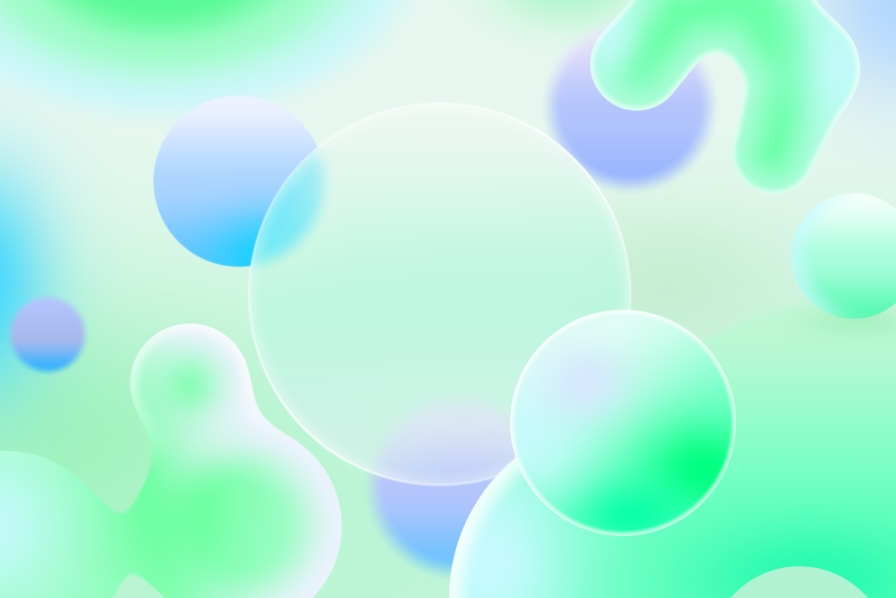
A Shadertoy shader for this background:

```glsl
// Pastel backdrop of soft gradient spheres, liquid blobs and a thin glass disc.
// Merged distance functions give the outlines; gaussian glows and depth below
// each outline give the shading. Units: canvas height = 1.

const vec3 white = vec3(1), ice = vec3(.78, .98, 1), mint = vec3(.62, .99, .78);

float cover(float d, float blur) { return smoothstep(blur, -blur, d); }

float glow(vec2 p, float x, float y, float w, float h) {
  vec2 q = (p - vec2(x, y)) / vec2(w, h);
  return exp(-dot(q, q));
}

float circle(vec2 p, float x, float y, float r) { return length(p - vec2(x, y)) - r; }

// Capsule whose radius changes along its length; z is the radius
float taper(vec2 p, vec3 a, vec3 b) {
  vec2 ab = b.xy - a.xy, ap = p - a.xy;
  float h = clamp(dot(ap, ab) / dot(ab, ab), 0., 1.);
  return length(ap - ab * h) - mix(a.z, b.z, h);
}

float merge(float a, float b, float k) {
  float h = max(k - abs(a - b), 0.) / k;
  return min(a, b) - h * h * k * .25;
}

// Three colour ramp, t from 0 to 1
vec3 ramp(vec3 low, vec3 middle, vec3 high, float t) {
  return mix(mix(low, middle, smoothstep(0., .5, t)), high, smoothstep(.45, 1., t));
}

void tint(inout vec3 col, vec3 color, float amount) { col = mix(col, color, amount); }

// Blurred sphere shaded from bottom to top
void ball(inout vec3 col, vec2 q, vec3 low, vec3 middle, vec3 high) {
  tint(col, ramp(low, middle, high, q.y * .5 + .52), cover(length(q) - 1., .15));
}

void mainImage(out vec4 fragColor, in vec2 fragCoord) {
  vec2 p = fragCoord / iResolution.xy * vec2(1.5, 1);
  float px = 1. / iResolution.y;

  // Backdrop
  vec3 col = mix(vec3(.74, .96, .84), vec3(.91, .97, .94), smoothstep(.1, .9, p.y));
  tint(col, vec3(.62, .95, .73), .9 * glow(p, .12, .27, .3, .2));
  tint(col, vec3(.76, .92, .8), .7 * glow(p, 1.12, .53, .2, .12));
  tint(col, vec3(.6, .96, .74), .8 * glow(p, .95, 1.03, .12, .07));
  tint(col, vec3(.7, .84, 1), glow(p, 1.52, 1., .16, .16));
  tint(col, vec3(.25, .84, 1), glow(p, -.04, .53, .12, .18));

  // Soft dome hanging from the top left
  float dome = length((p - vec2(.27, 1.08)) / vec2(.44, .28));
  vec3 c = ramp(vec3(.34, .98, .58), mint, vec3(.8, .97, .98), smoothstep(.2, 1., dome));
  tint(col, c, smoothstep(1.08, .84, dome));

  // Blurred lilac spheres
  vec3 iris = vec3(.7, .77, .99), lilac = vec3(.91, .88, .98);
  ball(col, (p - vec2(1.055, .824)) / .133, vec3(.6, .71, 1), iris, lilac);
  ball(col, (p - vec2(.08, .441)) / .062, vec3(.2, .7, 1), iris * .94, iris);
  ball(col, (p - vec2(.768, .189)) / .143, vec3(.42, .76, 1), iris, lilac);

  // Blue sphere, sharp outside the glass and diffused behind it
  float glass = circle(p, .736, .508, .319), inside = cover(glass, px);
  vec2 q = (p - vec2(.4, .697)) / .143;
  c = ramp(vec3(.4, .77, 1), vec3(.67, .83, 1), vec3(.93, .95, 1), q.y * .5 + .5);
  tint(c, vec3(.05, .83, 1), .9 * glow(q, .35, -.9, .65, .48));
  tint(c, vec3(.3, .9, 1), .8 * inside);
  tint(col, c, cover(length(q) - 1., mix(.015, .14, inside)));

  // Glass disc: milky veil, thin rim with bright arcs
  c = ramp(vec3(.85, .94, .93), vec3(.73, .97, .88), vec3(.94, .97, .95), p.y * 1.5 - .27);
  float seen = max(glow(p, .43, .66, .13, .13), glow(p, .78, .21, .17, .13));
  tint(col, c, inside * (.85 - .6 * seen));
  float arcs = pow(abs(dot(normalize(p - vec2(.736, .508)), vec2(.7, .714))), 8.);
  tint(col, white, cover(abs(glass) - .0015, .003) * (.5 + .5 * arcs));
  tint(col, white, .25 * inside * smoothstep(-.025, 0., glass));

  // Broad blob at the lower right, softer along its upper right edge
  float d = merge(circle(p, 1.055, 0., .303), circle(p, 1.37, .15, .338), .05);
  c = mix(vec3(.43, 1, .76), vec3(.76, .97, .83), smoothstep(.12, .5, p.y));
  tint(c, vec3(.12, .98, .68), .9 * glow(p, 1.36, .03, .22, .1));
  tint(c, ice, glow(p, .82, .06, .15, .22));
  tint(c, white, .8 * smoothstep(-.045, 0., d) * smoothstep(1., .85, p.x));
  tint(col, c, cover(d, mix(px, .022, smoothstep(1.1, 1.4, p.x))));
  tint(col, vec3(.69, .95, .82), cover(circle(p, 1.338, -.098, .151), px));

  // Liquid blob at the lower left
  d = merge(circle(p, .318, .359, .1), circle(p, .4, .12, .172), .1);
  d = merge(d, circle(p, .01, .06, .186), .1);
  c = mix(mint, vec3(.4, 1, .61), glow(p, .29, .17, .13, .2));
  tint(c, ice, .9 * glow(p, -.02, .12, .13, .13));
  tint(c, vec3(.92, .95, .99), smoothstep(-.11, 0., d) * smoothstep(.28, .46, p.x + .3 * p.y));
  tint(c, white, .6 * smoothstep(-.025, 0., d) * smoothstep(.2, .4, p.y));
  tint(col, c, cover(d, px));

  // Bent worm at the upper right
  vec3 bend = vec3(1.14, .98, .075), crest = vec3(1.255, 1, .085), side = vec3(1.345, .885, .09);
  d = merge(taper(p, vec3(1.066, .893, .078), bend), taper(p, bend, crest), .02);
  d = merge(d, taper(p, crest, side), .02);
  d = merge(d, taper(p, side, vec3(1.295, .745, .07)), .02);
  c = mix(vec3(.42, 1, .66), vec3(.66, .99, .84), smoothstep(-.08, 0., d));
  tint(c, ice, .9 * glow(p, 1.4, .89, .07, .12) + .8 * glow(p, 1.02, .94, .05, .08));
  tint(c, white, .55 * smoothstep(-.014, 0., d));
  tint(col, c, cover(d, px));

  // Small mint sphere with a faint shadow
  tint(col, vec3(.6, .93, .72), .6 * glow(p, 1.44, .465, .09, .03));
  q = (p - vec2(1.43, .572)) / .105;
  c = ramp(vec3(.36, .98, .7), vec3(.66, .99, .87), vec3(.95, 1, .98), q.y * .5 + .5);
  tint(c, ice, .7 * smoothstep(.6, 1., length(q)) * smoothstep(.2, -.8, q.x));
  tint(col, c, cover(length(q) - 1., px / .105));

  // Main glossy sphere
  q = (p - vec2(1.043, .293)) / .189;
  c = mix(vec3(.45, 1, .78), vec3(.88, .99, .96), smoothstep(-.5, .8, dot(q, vec2(-.5, .8))));
  tint(c, vec3(0, 1, .5), glow(q, .72, -.42, .55, .42));
  tint(c, vec3(0, 1, .65), .9 * glow(q, .05, -.82, .55, .32));
  tint(c, ice, .8 * glow(q, -.8, -.15, .5, .6));
  tint(c, vec3(.84, .9, 1), .9 * glow(q, -.33, .35, .38, .32));
  tint(c, white, .75 * smoothstep(.94, 1., length(q)));
  tint(col, c, cover(length(q) - 1., px / .189));

  fragColor = vec4(col, 1);
}
```
